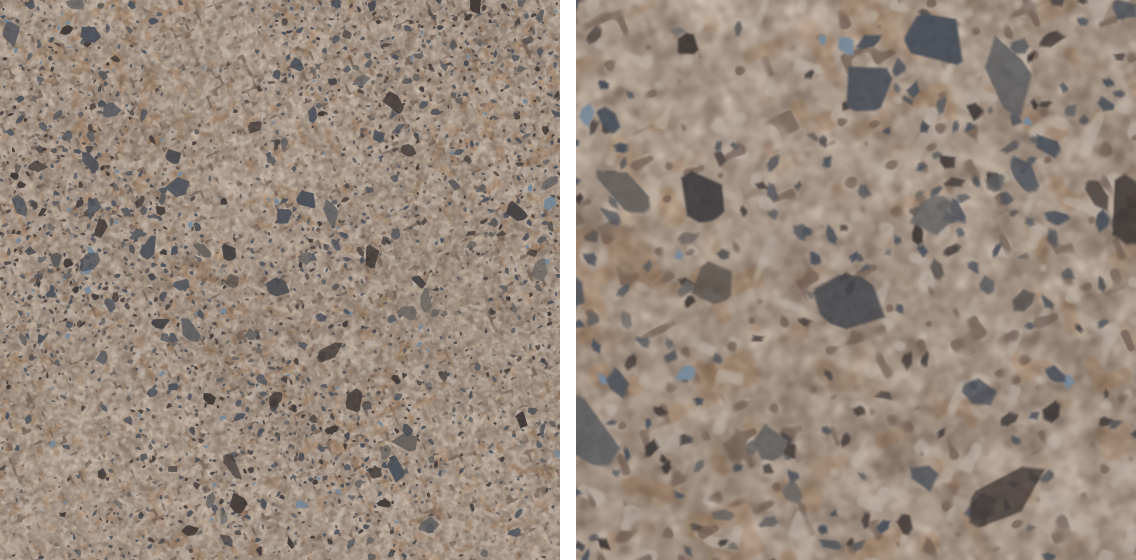
Left, the full canvas; right, a detail of the centre.
A WebGL 2 fragment shader for this texture:

```glsl
#version 300 es
precision highp float;

uniform vec2 u_resolution;
out vec4 fragColor;

const vec3 SAND = vec3(0.640, 0.578, 0.525);
const vec3 OCHRE = vec3(0.60, 0.475, 0.365);
const vec3 PALE = vec3(0.74, 0.70, 0.655);
const vec3 UMBER = vec3(0.43, 0.355, 0.315);
const vec3 STONE_WARM = vec3(0.255, 0.225, 0.215);
const vec3 STONE_BLUE = vec3(0.30, 0.32, 0.355);
const vec3 STONE_GREY = vec3(0.43, 0.415, 0.40);
const vec3 STONE_SKY = vec3(0.47, 0.54, 0.60);
const float EDGE_BLUR = 0.0013;
const float GRAIN_CONTRAST = 0.19;
const int STONE_SIDES = 6;
const float TAU = 6.2831853;

vec3 hash3(vec2 p) {
    vec3 q = fract(p.xyx * vec3(0.1031, 0.1030, 0.0973));
    q += dot(q, q.yxz + 33.33);
    return fract((q.xxy + q.yzz) * q.zyx);
}

mat2 rotation(float a) {
    float c = cos(a), s = sin(a);
    return mat2(c, s, -s, c);
}

float noise(vec2 p) {
    vec2 i = floor(p), f = fract(p);
    f = f * f * (3.0 - 2.0 * f);
    float low = mix(hash3(i).x, hash3(i + vec2(1, 0)).x, f.x);
    float high = mix(hash3(i + vec2(0, 1)).x, hash3(i + vec2(1, 1)).x, f.x);
    return mix(low, high, f.y);
}

// Noise on a turned grid, centred on zero
float grain(vec2 p, float frequency, float angle) {
    return noise(rotation(angle) * p * frequency + angle * 37.0 + 50.0) - 0.5;
}

float blob(vec2 p, vec2 center, vec2 size) {
    vec2 d = (p - center) / size;
    return exp(-dot(d, d));
}

// Share of cells that hold a stone: a central band and an upper corner
float stoneDensity(vec2 p) {
    float zones = blob(p, vec2(0.47, 0.40), vec2(0.42, 0.22))
                + 0.65 * blob(p, vec2(0.82, 0.84), vec2(0.24, 0.25))
                + 0.40 * blob(p, vec2(0.10, 0.62), vec2(0.16, 0.26));
    return clamp(0.18 + 0.8 * zones + 1.1 * grain(p, 6.0, 0.6), 0.06, 1.2);
}

// Rounded irregular polygon, negative inside
float stoneShape(vec2 p, float radius, vec2 seed) {
    float d = length(p) - radius * 1.08;
    for (int k = 0; k < STONE_SIDES; k++) {
        vec3 h = hash3(seed + float(k) * 7.31);
        float a = (float(k) + 0.8 * h.x) * TAU / float(STONE_SIDES);
        d = max(d, dot(p, vec2(cos(a), sin(a))) - radius * mix(0.55, 1.1, h.y));
    }
    return d;
}

vec3 stoneColor(vec3 h) {
    vec3 c = mix(STONE_WARM, STONE_BLUE, smoothstep(0.25, 0.6, h.x));
    c = mix(c, STONE_GREY, smoothstep(0.55, 1.0, h.y) * 0.85);
    return mix(c, STONE_SKY, step(0.965, h.z));
}

// One scattered size class; radius is a fraction of the cell
vec3 addStones(vec3 color, vec2 p, float cells, float share, vec2 radii, float seed) {
    vec2 home = floor(p * cells);
    for (int y = -1; y <= 1; y++) {
        for (int x = -1; x <= 1; x++) {
            vec2 id = home + vec2(x, y);
            vec2 key = id + seed + 20.0;
            vec3 place = hash3(key);
            vec2 center = (id + 0.5 + 0.75 * (place.xy - 0.5)) / cells;
            if (place.z > share * stoneDensity(center)) continue;
            vec3 form = hash3(key + 113.7);
            vec3 tint = hash3(key + 271.3);
            float radius = mix(radii.x, radii.y, form.x * form.x) / cells;
            float stretch = mix(1.0, 1.55, form.y);
            vec2 q = rotation(form.z * TAU) * (p - center);
            q *= vec2(1.0 / stretch, sqrt(stretch));
            float d = stoneShape(q, radius, key);
            float cover = 1.0 - smoothstep(-EDGE_BLUR, EDGE_BLUR, d);
            color = mix(color, stoneColor(tint), cover * mix(0.72, 1.0, tint.z));
        }
    }
    return color;
}

// Sandy ground with ochre, pale and umber grains
vec3 ground(vec2 p) {
    float fine = 0.55 * grain(p, 210.0, 0.4) + 0.75 * grain(p, 120.0, 1.1)
               + 0.45 * grain(p, 58.0, 2.0) + 0.18 * grain(p, 5.0, 0.9);
    vec3 color = SAND + GRAIN_CONTRAST * fine * vec3(1.0, 1.0, 0.98);
    float rust = smoothstep(0.12, 0.42, grain(p, 75.0, 2.7) + 0.35 * grain(p, 7.0, 1.7));
    color = mix(color, OCHRE + 0.12 * fine, 0.5 * rust);
    color = mix(color, PALE, 0.6 * smoothstep(0.22, 0.42, grain(p, 95.0, 3.5)));
    return mix(color, UMBER, 0.7 * smoothstep(0.27, 0.44, grain(p, 115.0, 4.3)));
}

void main() {
    vec2 p = gl_FragCoord.xy / min(u_resolution.x, u_resolution.y);
    vec3 color = ground(p);
    color = addStones(color, p, 92.0, 0.38, vec2(0.22, 0.42), 0.0);
    color = addStones(color, p, 46.0, 0.38, vec2(0.22, 0.42), 311.0);
    color = addStones(color, p, 23.0, 0.22, vec2(0.26, 0.44), 577.0);
    color += 0.025 * grain(p, 300.0, 5.2);
    fragColor = vec4(clamp(color, 0.0, 1.0), 1.0);
}
```
